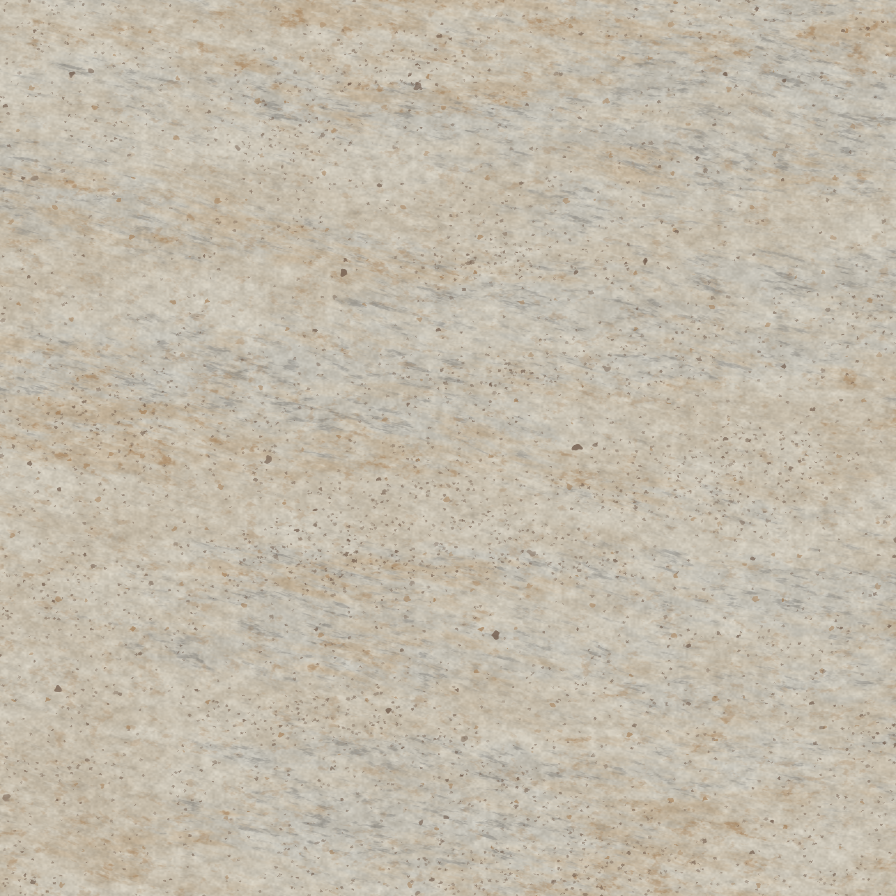
Give the GLSL for this texture, as a Shadertoy shader.

```glsl
// Pale granite slab: cream ground, faint blue-grey and ochre drifts, fine streaks and brown mineral specks.

const vec3 CREAM = vec3(0.803, 0.778, 0.722);
const vec3 TAN = vec3(0.762, 0.717, 0.640);
const vec3 OCHRE = vec3(0.73, 0.635, 0.51);
const vec3 BLUE_GREY = vec3(0.735, 0.73, 0.70);
const vec3 SLATE = vec3(0.52, 0.51, 0.49);
const vec3 BROWN = vec3(0.43, 0.34, 0.28);
const vec3 RUST = vec3(0.62, 0.45, 0.28);

float hash(vec2 p) {
    return fract(sin(dot(p, vec2(127.1, 311.7))) * 43758.5453);
}

float noise(vec2 p) {
    vec2 cell = floor(p);
    vec2 f = fract(p);
    f = f * f * (3.0 - 2.0 * f);
    float low = mix(hash(cell), hash(cell + vec2(1, 0)), f.x);
    float high = mix(hash(cell + vec2(0, 1)), hash(cell + vec2(1, 1)), f.x);
    return mix(low, high, f.y);
}

// Layered noise, centred on 0.5; each layer is turned to hide the lattice
float fbm(vec2 p, int octaves) {
    float sum = 0.0;
    float total = 0.0;
    float amplitude = 0.5;
    for (int i = 0; i < octaves; i++) {
        sum += amplitude * noise(p);
        total += amplitude;
        amplitude *= 0.62;
        p = mat2(1.90, 0.30, -0.30, 1.90) * p + 17.3;
    }
    return sum / total;
}

// Coverage of scattered, ragged grains; radius is in cells
float specks(vec2 uv, float cells, float density, float radius, float pixel) {
    vec2 p = uv * cells;
    p += 0.5 * radius * (vec2(noise(p * 4.0), noise(p * 4.0 + 31.7)) - 0.5) * 2.0;
    float edge = max(pixel * cells * 0.7, 0.04);
    float cover = 0.0;
    for (int y = -1; y <= 1; y++) {
        for (int x = -1; x <= 1; x++) {
            vec2 cell = floor(p) + vec2(x, y);
            vec2 centre = cell + vec2(hash(cell + 3.1), hash(cell + 8.7));
            float size = radius * mix(0.4, 1.0, hash(cell + 5.3));
            float dist = length((p - centre) * vec2(0.9, 1.1));
            float present = step(hash(cell + 1.9), density);
            float strength = mix(0.5, 1.0, hash(cell + 6.5));
            cover = max(cover, present * strength * (1.0 - smoothstep(size - edge, size + edge, dist)));
        }
    }
    return cover;
}

void mainImage(out vec4 fragColor, in vec2 fragCoord) {
    vec2 uv = fragCoord / iResolution.y;
    float pixel = 1.0 / iResolution.y;

    // Bedding runs nearly level, streaks dip gently to the right
    vec2 bed = uv;
    bed.y += 0.05 * (fbm(uv * vec2(2.5, 4.0), 3) - 0.5) + 0.03 * uv.x;
    vec2 dip = bed + vec2(0.0, 0.16 * uv.x);

    // Broad drifts of colour, broken up by fine ragged borders
    float ragged = 0.60 * (fbm(dip * vec2(28.0, 95.0), 5) - 0.5);
    float blueDrift = fbm(bed * vec2(1.8, 10.0) + 4.2, 4) + ragged;
    float ochreDrift = fbm(bed * vec2(3.2, 17.0) + 23.6, 4) - ragged;
    float blue = smoothstep(0.48, 0.72, blueDrift);
    float ochre = smoothstep(0.52, 0.82, ochreDrift);
    float tanned = smoothstep(0.32, 0.68, fbm(bed * vec2(9.0, 26.0) + 51.0, 6));

    vec3 color = mix(CREAM, TAN, 0.75 * tanned);
    color = mix(color, BLUE_GREY, 0.60 * blue);
    color = mix(color, OCHRE, 0.50 * ochre);

    // Fine dipping streaks, strongest inside the blue drifts
    float darkStreak = smoothstep(0.53, 0.76, fbm(dip * vec2(55.0, 190.0) + 9.0, 4));
    color = mix(color, SLATE, darkStreak * (0.12 + 0.36 * blue));
    float paleStreak = smoothstep(0.53, 0.72, fbm(dip * vec2(50.0, 130.0) + 70.0, 4));
    color = mix(color, CREAM + 0.012, 0.55 * paleStreak);

    // Crystal mottling, fine grit and small faint stains
    float mottle = fbm(uv * vec2(100.0, 125.0) + 13.0, 3) - 0.5;
    float grit = noise(uv * 390.0) - 0.5;
    color += mottle * vec3(0.12, 0.13, 0.14) + grit * 0.055;
    float stain = smoothstep(0.58, 0.80, fbm(bed * vec2(75.0, 115.0) + 90.0, 4));
    color = mix(color, RUST, stain * (0.22 + 0.25 * ochre));

    // Mineral grains gather in loose level clusters
    float cluster = smoothstep(0.44, 0.74, fbm(bed * vec2(5.0, 15.0) + 37.0, 4));
    float dust = specks(uv, 230.0, 0.035 + 0.16 * cluster, 0.38, pixel);
    float small = specks(uv + 2.3, 120.0, 0.012 + 0.09 * cluster, 0.30, pixel);
    float large = specks(uv + 5.1, 48.0, 0.002 + 0.05 * cluster, 0.22, pixel);
    float rusty = specks(uv + 7.7, 90.0, 0.012 + 0.05 * ochre, 0.28, pixel);
    color = mix(color, BROWN, 0.55 * dust);
    color = mix(color, RUST, 0.60 * rusty);
    color = mix(color, BROWN, 0.68 * small);
    color = mix(color, BROWN, 0.78 * large);

    fragColor = vec4(clamp(color, 0.0, 1.0), 1.0);
}
```
